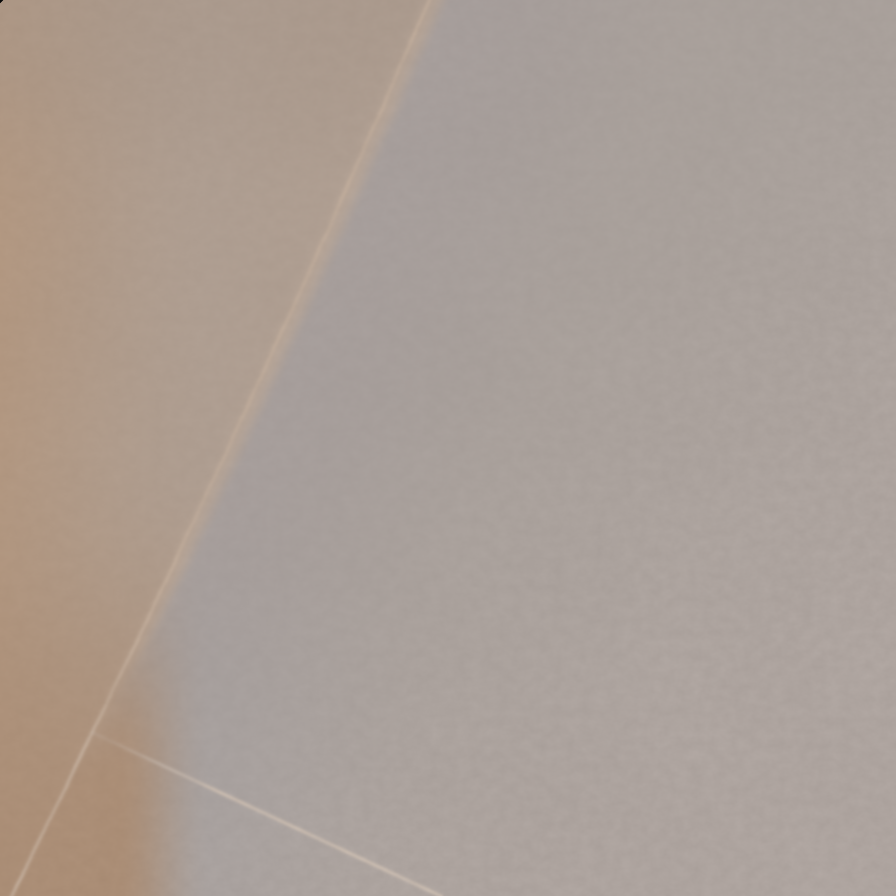
Write a WebGL 1 fragment shader that draws this texture.

```glsl
precision highp float;
// Matte stone-like surface: a warm panel on the left meets a cool grey panel
// along a slanted, slightly bowed pale seam, with a thin branch seam below.
// Smooth colour ramps and line distances, finished with gradient-noise grain.

uniform vec2 u_resolution;

const vec3 COOL_GREY   = vec3(0.660, 0.627, 0.606);
const vec3 COOL_SHADE  = vec3(0.650, 0.617, 0.606);
const vec3 COOL_LOW    = vec3(0.652, 0.628, 0.622);
const vec3 PALE_CORNER = vec3(0.680, 0.642, 0.622);
const vec3 WARM_SOFT   = vec3(0.682, 0.617, 0.567);
const vec3 WARM_DEEP   = vec3(0.698, 0.585, 0.488);
const vec3 WARM_LOW    = vec3(0.668, 0.555, 0.462);
const vec3 SEAM_COLOR  = vec3(0.765, 0.685, 0.615);
const vec3 BRANCH_COLOR = vec3(0.770, 0.718, 0.675);

const float SEAM_FOOT  = 0.013;
const float SEAM_SLOPE = 0.466;
const float SEAM_BOW   = 0.034;
const vec2 BRANCH_START = vec2(0.104, 0.182);
const vec2 BRANCH_END   = vec2(0.492, 0.000);
const float GRAIN = 0.021;
const float MOTTLE = 0.010;

vec2 gradientAt(vec2 cell) {
  vec2 p = fract(cell * vec2(0.1031, 0.1030));
  p += dot(p, p.yx + 33.33);
  float angle = 6.2832 * fract((p.x + p.y) * p.x * 7.13);
  return vec2(cos(angle), sin(angle));
}

float gradientNoise(vec2 p) {
  vec2 i = floor(p);
  vec2 f = fract(p);
  vec2 w = f * f * f * (f * (f * 6.0 - 15.0) + 10.0);
  float a = dot(gradientAt(i), f);
  float b = dot(gradientAt(i + vec2(1.0, 0.0)), f - vec2(1.0, 0.0));
  float c = dot(gradientAt(i + vec2(0.0, 1.0)), f - vec2(0.0, 1.0));
  float d = dot(gradientAt(i + 1.0), f - 1.0);
  return mix(mix(a, b, w.x), mix(c, d, w.x), w.y);
}

float fbm(vec2 p) {
  float sum = 0.0;
  float amp = 0.5;
  for (int i = 0; i < 4; i++) {
    sum += amp * gradientNoise(p);
    p = p * 2.03 + 17.3;
    amp *= 0.55;
  }
  return sum;
}

// Signed distance to the main seam, positive on the right.
float seamDistance(vec2 p) {
  float x = SEAM_FOOT + SEAM_SLOPE * p.y + SEAM_BOW * p.y * (1.0 - p.y);
  return (p.x - x) / length(vec2(1.0, SEAM_SLOPE));
}

float segmentDistance(vec2 p, vec2 a, vec2 b) {
  vec2 ab = b - a;
  float t = clamp(dot(p - a, ab) / dot(ab, ab), 0.0, 1.0);
  return length(p - a - ab * t);
}

float bell(float d, float width) {
  return exp(-d * d / (width * width));
}

vec3 warmPanel(vec2 p) {
  float depth = 1.0 - smoothstep(-0.10, 0.25, p.x);
  depth *= mix(1.0, 0.55, smoothstep(0.72, 1.0, p.y));
  vec3 color = mix(WARM_SOFT, WARM_DEEP, depth);
  color = mix(color, WARM_LOW, 1.0 - smoothstep(0.0, 0.50, p.y));
  return color - 0.014 * smoothstep(0.75, 1.0, p.y);
}

vec3 coolPanel(vec2 p, float seam) {
  vec3 color = mix(COOL_SHADE, COOL_GREY, smoothstep(0.0, 0.32, seam));
  float low = (1.0 - smoothstep(0.05, 0.45, p.y)) * (1.0 - smoothstep(0.2, 0.55, p.x));
  color = mix(color, COOL_LOW, low);
  color = mix(color, PALE_CORNER, smoothstep(0.85, 1.75, p.x + 1.0 - p.y));
  // Warm light spilling past the seam near the bottom.
  float spill = 1.0 - smoothstep(0.130, 0.235, p.x);
  spill *= 1.0 - smoothstep(0.12, 0.42, p.y);
  return mix(color, WARM_LOW, spill);
}

void main() {
  vec2 p = gl_FragCoord.xy / u_resolution;
  float pixel = 1.0 / min(u_resolution.x, u_resolution.y);

  float seam = seamDistance(p) + 0.0022 * fbm(vec2(p.y * 26.0, 3.7));
  float softness = mix(0.005, 0.024, smoothstep(0.05, 0.45, p.y));
  float side = smoothstep(-0.003, softness, seam);
  vec3 color = mix(warmPanel(p), coolPanel(p, seam), side);

  // Pale main seam: a fine ridge with a wider, worn halo on its right.
  float wear = 0.85 + 0.7 * fbm(vec2(p.y * 15.0, 8.2));
  float ridge = bell(seam, 0.0023 + pixel * 0.5);
  float halo = bell(seam - 0.006, 0.010) * smoothstep(0.08, 0.4, p.y);
  float ridgeGain = mix(0.72, 0.42, smoothstep(0.1, 0.45, p.y));
  color = mix(color, SEAM_COLOR, clamp(wear * (ridgeGain * ridge + 0.36 * halo), 0.0, 1.0));

  // Thin branch, faint where it leaves the main seam.
  float branch = bell(segmentDistance(p, BRANCH_START, BRANCH_END), 0.0022 + pixel * 0.5);
  float branchWear = 0.9 + 0.4 * gradientNoise(vec2(p.x * 30.0, 5.3));
  color = mix(color, BRANCH_COLOR, branch * branchWear * mix(0.2, 0.9, smoothstep(0.11, 0.25, p.x)));

  // Broad mottling and fine grain, rougher towards the lower right.
  float rough = smoothstep(0.8, 1.6, p.x + 1.0 - p.y);
  color += MOTTLE * fbm(p * 6.0);
  color += GRAIN * (0.85 + 0.8 * rough) * fbm(p * vec2(65.0, 80.0) + 41.0);

  // Tiny dark notch in the upper left corner.
  float notch = 1.0 - smoothstep(0.003, 0.003 + 1.5 * pixel, p.x + 1.0 - p.y);
  gl_FragColor = vec4(mix(color, vec3(0.03), notch), 1.0);
}
```
